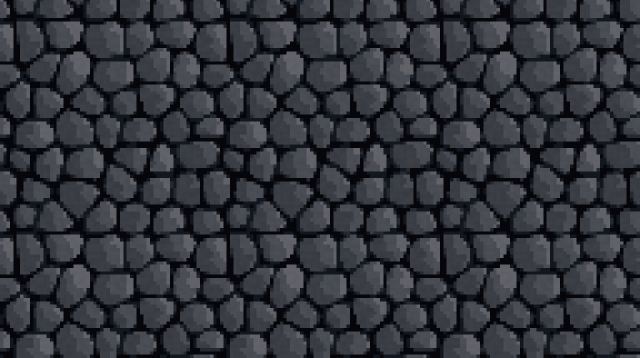
This texture is drawn by a WebGL 1 fragment shader. Its source:

```glsl
precision highp float;
// Draws a repeating pixel-art wall of rounded grey stones with dark, bluish joints.
uniform vec2 u_resolution;

const float BLOCKS_ACROSS = 192.0;       // chunky blocks over the canvas width
const float TILE = 64.0;                 // pattern period in blocks
const vec2 GRID = vec2(6.0, 7.0);        // stones per tile
const vec2 CELL = vec2(TILE) / GRID;
const float ROUNDNESS = 1.2;             // lower values round the corners more

const vec3 BLACK_JOINT = vec3(0.02, 0.02, 0.04);
const vec3 NAVY_JOINT = vec3(0.07, 0.09, 0.12);
const vec3 STONE_RIM = vec3(0.15, 0.16, 0.19);
const vec3 STONE_SHADE = vec3(0.23, 0.24, 0.27);
const vec3 STONE_LIT = vec3(0.29, 0.30, 0.33);
const vec3 STONE_GLINT = vec3(0.38, 0.38, 0.41);

float hash(vec2 p, float seed) {
  return fract(sin(dot(p, vec2(127.1, 311.7)) + seed * 74.7) * 43758.5453);
}

// Gradient noise that repeats after the given number of lattice steps.
float cornerSlope(vec2 corner, vec2 offset, float period, float seed) {
  float angle = 6.2832 * hash(mod(corner, period), seed);
  return dot(vec2(cos(angle), sin(angle)), offset);
}

float gradientNoise(vec2 p, float period, float seed) {
  vec2 i = floor(p);
  vec2 f = p - i;
  vec2 s = f * f * f * (f * (f * 6.0 - 15.0) + 10.0);
  vec2 e = vec2(1.0, 0.0);
  float low = mix(cornerSlope(i, f, period, seed),
                  cornerSlope(i + e.xy, f - e.xy, period, seed), s.x);
  float high = mix(cornerSlope(i + e.yx, f - e.yx, period, seed),
                   cornerSlope(i + e.xx, f - e.xx, period, seed), s.x);
  return mix(low, high, s.y);
}

// Noise over the tile with features of the given size in blocks.
float grain(vec2 p, float size, float seed) {
  return gradientNoise(p / size, TILE / size, seed);
}

// Stones sit in rows, each row slid sideways by its own amount.
float rowShift(float row) {
  return hash(vec2(3.0, mod(row, GRID.y)), 5.0);
}

vec2 stoneNear(vec2 p, vec2 offset) {
  float row = floor(p.y / CELL.y) + offset.y;
  return vec2(floor(p.x / CELL.x - rowShift(row)) + offset.x, row);
}

vec2 stoneCenter(vec2 id) {
  vec2 key = mod(id, GRID);
  vec2 jitter = vec2(hash(key, 1.0), hash(key, 2.0)) - 0.5;
  return (id + 0.5 + vec2(rowShift(id.y), 0.0) + 0.58 * jitter) * CELL;
}

float stoneWeight(vec2 id) {
  return 26.0 * hash(mod(id, GRID), 3.0);
}

// Finds the stone that owns p, in a weighted Voronoi diagram.
vec2 owningStone(vec2 p) {
  vec2 best = vec2(0.0);
  float bestReach = 1e6;
  for (int j = -2; j <= 2; j++) {
    for (int i = -2; i <= 2; i++) {
      vec2 id = stoneNear(p, vec2(float(i), float(j)));
      vec2 r = p - stoneCenter(id);
      float reach = dot(r, r) - stoneWeight(id);
      if (reach < bestReach) { bestReach = reach; best = id; }
    }
  }
  return best;
}

// Distance in blocks to the stone border, blended so corners are round.
float borderDistance(vec2 p, vec2 owner) {
  vec2 center = stoneCenter(owner);
  float sum = 0.0;
  for (int j = -2; j <= 2; j++) {
    for (int i = -2; i <= 2; i++) {
      vec2 id = stoneNear(p, vec2(float(i), float(j)));
      vec2 other = stoneCenter(id);
      float gap = length(other - center);
      if (gap > 0.01) {
        float d = dot(0.5 * (center + other) - p, (other - center) / gap);
        d += 0.5 * (stoneWeight(owner) - stoneWeight(id)) / gap;
        sum += exp(-ROUNDNESS * d);
      }
    }
  }
  return -log(sum) / ROUNDNESS;
}

vec3 wallColor(vec2 block) {
  vec2 p = block + 0.9 * vec2(grain(block, 8.0, 1.0), grain(block, 8.0, 2.0));
  vec2 id = owningStone(p);
  vec2 key = mod(id, GRID);
  float edge = borderDistance(p, id) - 0.4 * hash(key, 4.0) + 0.5 * grain(block, 4.0, 3.0);

  // Joints: black cores with patchy navy fringes.
  if (edge + 0.9 * grain(block, 8.0, 4.0) < 0.0 && edge < 0.39) return BLACK_JOINT;
  if (edge < 0.39) return NAVY_JOINT;
  if (edge < 0.55) return STONE_RIM;

  // Stepped faces, lit from the upper right.
  float light = dot(p - stoneCenter(id), vec2(0.19, 0.08));
  light += 0.7 * grain(block, 4.0, 6.0) + 0.5 * (hash(key, 7.0) - 0.5);
  vec3 face = light < 0.0 ? STONE_SHADE : light < 0.73 ? STONE_LIT : STONE_GLINT;
  return face + 0.03 * grain(block, 2.0, 8.0);
}

void main() {
  // Four samples smooth the block edges.
  vec3 color = vec3(0.0);
  for (int k = 0; k < 4; k++) {
    vec2 nudge = vec2(mod(float(k), 2.0), floor(float(k) / 2.0)) * 0.5 - 0.25;
    vec2 uv = (gl_FragCoord.xy + nudge) / u_resolution.x;
    color += 0.25 * wallColor(floor(uv * BLOCKS_ACROSS) + 0.5);
  }
  gl_FragColor = vec4(color, 1.0);
}
```
